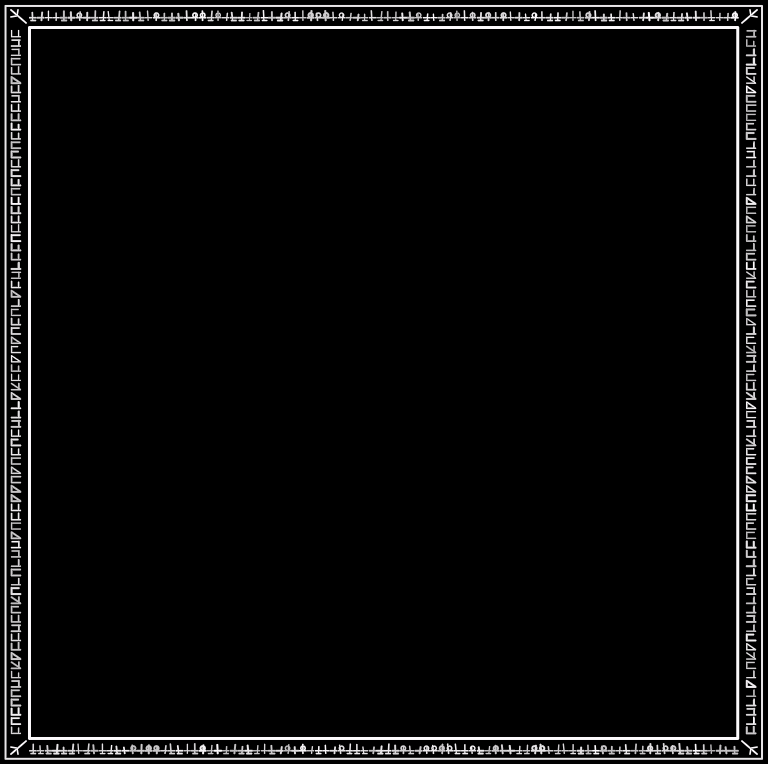
Give the GLSL for this background, as a Shadertoy shader.

```glsl
const vec3 INK = vec3(0.99, 0.98, 0.99);
const float UNIT = 1.0 / 768.0;

float hash(vec2 p) {
    vec3 q = fract(vec3(p.xyx) * 0.1031);
    q += dot(q, q.yzx + 33.33);
    return fract((q.x + q.y) * q.z);
}

float cover(float dist, float pixel) {
    return clamp(0.5 - dist / pixel, 0.0, 1.0);
}

float segment(vec2 p, vec2 a, vec2 b) {
    vec2 pa = p - a, ba = b - a;
    return length(pa - ba * clamp(dot(pa, ba) / dot(ba, ba), 0.0, 1.0));
}

float frameLine(vec2 p, vec2 low, vec2 high, float halfWidth) {
    vec2 q = abs(p - 0.5 * (low + high)) - 0.5 * (high - low);
    float box = length(max(q, 0.0)) + min(max(q.x, q.y), 0.0);
    return abs(box) - halfWidth;
}

// Short mark with a stem, a broken baseline and an optional hook
float tickGlyph(vec2 p, vec2 size, vec2 id) {
    float kind = hash(id), lean = hash(id + 17.0) - 0.5;
    float top = mix(0.25, 0.95, hash(id + 5.0));
    float d = segment(p, vec2(lean * 0.5, -0.75) * size, vec2(lean, top) * size);
    d = min(d, segment(p, vec2(-0.85, -0.3) * size, vec2(0.75, -0.3) * size));
    if (kind > 0.55) {
        d = min(d, segment(p, vec2(-0.5, -0.8) * size, vec2(0.6, -0.8) * size));
    }
    if (kind < 0.25) {
        d = min(d, abs(length(p - vec2(0.0, 0.15) * size) - 0.55 * size.x));
    }
    return d;
}

// Angular letter with a spine, two arms and an optional third stroke
float blockGlyph(vec2 p, vec2 size, vec2 id) {
    float kind = hash(id), reach = mix(0.35, 0.9, hash(id + 9.0));
    float spine = hash(id + 3.0) > 0.3 ? -0.7 : 0.6;
    float d = segment(p, vec2(spine, -0.7) * size, vec2(spine, 0.7) * size);
    d = min(d, segment(p, vec2(-0.7, -0.7) * size, vec2(0.85, -0.7) * size));
    if (kind < 0.4) {
        d = min(d, segment(p, vec2(-0.6, 0.65) * size, vec2(reach, 0.65) * size));
    } else if (kind < 0.6) {
        d = min(d, segment(p, vec2(-0.7, 0.7) * size, vec2(0.8, -0.6) * size));
    } else {
        d = min(d, segment(p, vec2(0.55, -0.7) * size, vec2(0.55, reach) * size));
    }
    return d;
}

// Repeats glyphs along the longer direction of each border strip
float glyphBand(vec2 p, float pixel) {
    vec2 fromCenter = abs(p - 0.5);
    bool level = fromCenter.y > fromCenter.x;
    float along = level ? p.x : p.y;
    float across = level ? p.y : p.x;
    float farSide = step(0.5, across);
    float middle = level ? mix(0.0195, 0.979, farSide) : mix(0.0202, 0.9775, farSide);
    float count = level ? 92.0 : 76.0;
    float start = 0.038, span = 0.924;
    float cell = (along - start) / span * count;
    float index = floor(cell);
    if (index < 0.0 || index >= count) return 0.0;

    vec2 local = vec2((fract(cell) - 0.5) * span / count, across - middle);
    vec2 id = vec2(index, farSide * 31.0 + (level ? 7.0 : 73.0));
    float d = level
        ? tickGlyph(local, vec2(3.9, 5.6) * UNIT, id)
        : blockGlyph(local.yx, vec2(5.6, 4.4) * UNIT, id);
    float weight = mix(0.65, 1.05, hash(id + 41.0)) * UNIT;
    return cover(d - weight, pixel) * mix(0.75, 1.0, hash(id + 23.0));
}

// Mitre stroke with a small leaf on either side
float cornerMark(vec2 p, float pixel) {
    vec2 q = min(p, 1.0 - p) / UNIT;
    float d = segment(q, vec2(11.0, 10.0), vec2(26.0, 23.0)) - 0.9;
    d = min(d, segment(q, vec2(17.0, 16.0), vec2(18.0, 10.0)) - 0.8);
    d = min(d, segment(q, vec2(17.0, 16.0), vec2(11.0, 17.0)) - 0.8);
    return cover(d * UNIT, pixel);
}

void mainImage(out vec4 fragColor, in vec2 fragCoord) {
    vec2 p = fragCoord / iResolution.xy;
    float pixel = 1.0 / min(iResolution.x, iResolution.y);

    // Thin outer rule and heavier inner rule
    float outer = frameLine(p, vec2(0.0072, 0.0068), vec2(0.9922, 0.9922), 1.0 * UNIT);
    float inner = frameLine(p, vec2(0.0384, 0.0334), vec2(0.9606, 0.9640), 1.5 * UNIT);
    float ink = max(cover(outer, pixel) * 0.92, cover(inner, pixel));

    // Lettered strips and corners
    ink = max(ink, glyphBand(p, pixel));
    ink = max(ink, cornerMark(p, pixel));
    fragColor = vec4(INK * ink, 1.0);
}
```
